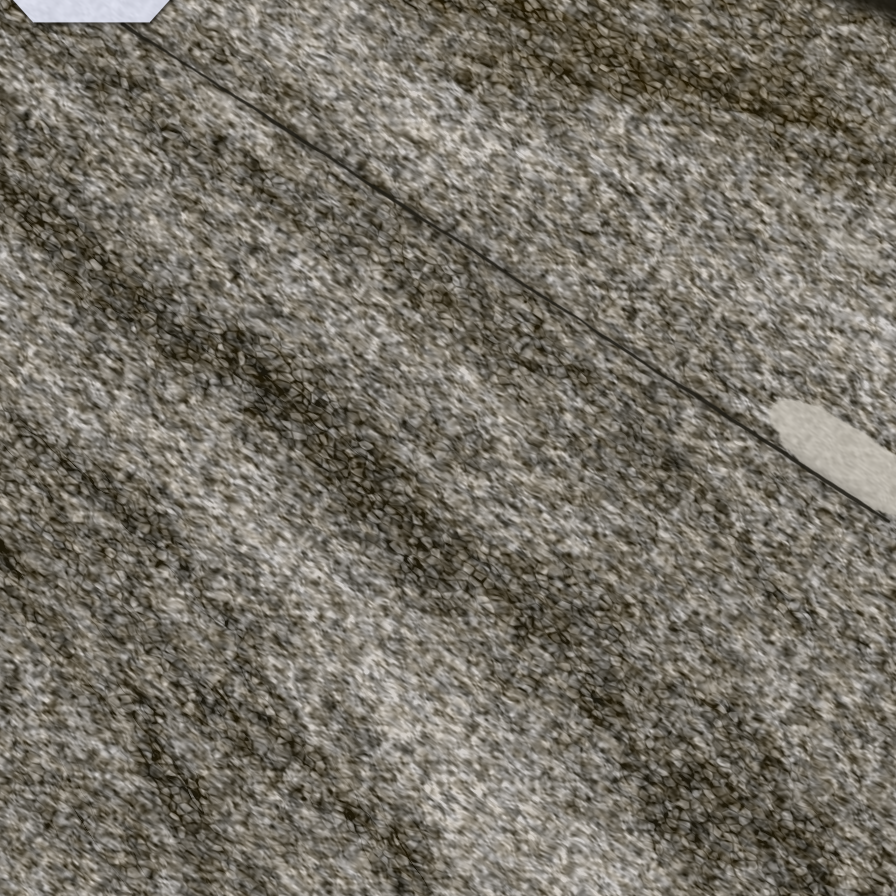
This texture is drawn by a WebGL 2 fragment shader. Its source:

```glsl
#version 300 es
precision highp float;

#define SLOPE_ANGLE 0.64
#define FAN 0.7
#define GRAIN_SCALE vec2(105.0, 215.0)
#define GRAIN_CONTRAST 0.82
#define PEBBLE_SCALE vec2(75.0, 120.0)
#define PEBBLE_CONTRAST 0.75
#define CRACK_WIDTH 0.0016
#define DARK_STONE vec3(0.25, 0.23, 0.18)
#define LIGHT_STONE vec3(0.71, 0.69, 0.66)
#define BARE_STONE vec3(0.75, 0.73, 0.69)
#define PALE_CORNER vec3(0.83, 0.84, 0.89)

uniform vec2 u_resolution;
out vec4 fragColor;

// Stain bands: position across the slope, width, brightness change
const vec3 BANDS[8] = vec3[8](
    vec3(-0.48, 0.025, -0.22), vec3(-0.33, 0.025, -0.26),
    vec3(-0.22, 0.060, 0.22), vec3(-0.09, 0.045, -0.27),
    vec3(0.13, 0.040, -0.14), vec3(0.32, 0.080, 0.10),
    vec3(0.48, 0.035, -0.26), vec3(0.62, 0.060, -0.10));

float hash(vec2 p) {
    return fract(sin(dot(p, vec2(127.1, 311.7))) * 43758.5);
}

float noise(vec2 p) {
    vec2 i = floor(p), f = fract(p);
    f = f * f * (3.0 - 2.0 * f);
    return mix(mix(hash(i), hash(i + vec2(1, 0)), f.x),
               mix(hash(i + vec2(0, 1)), hash(i + vec2(1, 1)), f.x), f.y);
}

float fbm(vec2 p) {
    float sum = 0.0, amplitude = 0.5;
    for (int i = 0; i < 5; i++) {
        sum += amplitude * noise(p);
        p = p * 2.03 + 17.3;
        amplitude *= 0.55;
    }
    return sum / 1.055;
}

vec2 rotate(vec2 p, float angle) {
    float c = cos(angle), s = sin(angle);
    return vec2(c * p.x - s * p.y, s * p.x + c * p.y);
}

// Cellular pebbles: random brightness with dark joints
float pebbles(vec2 p) {
    vec2 cell = floor(p);
    float nearest = 9.0, second = 9.0, shade = 0.0;
    for (int y = -1; y <= 1; y++)
    for (int x = -1; x <= 1; x++) {
        vec2 id = cell + vec2(x, y);
        float d = length(id + vec2(hash(id), hash(id + 53.7)) - p);
        if (d < nearest) {
            second = nearest;
            nearest = d;
            shade = hash(id + 91.2);
        } else second = min(second, d);
    }
    return smoothstep(0.0, 0.4, second - nearest) * (0.25 + 0.75 * shade);
}

float segmentDistance(vec2 p, vec2 a, vec2 b) {
    vec2 ab = b - a;
    return length(p - a - ab * clamp(dot(p - a, ab) / dot(ab, ab), 0.0, 1.0));
}

// Soft-edged ragged ellipse
float patchMask(vec2 p, vec2 centre, vec2 radii, float softness) {
    float d = length(rotate(p - centre, 0.6) / radii) + 0.3 * (fbm(p * 35.0) - 0.5);
    return 1.0 - smoothstep(1.0 - softness, 1.0 + softness, d);
}

void main() {
    vec2 uv = gl_FragCoord.xy / u_resolution;
    float pixel = 1.0 / u_resolution.y;
    vec2 slope = rotate(uv - 0.5, SLOPE_ANGLE);
    vec2 fan = vec2(slope.x, slope.y * (1.0 - FAN * slope.x));

    // Broad stains with ragged borders
    float across = fan.y + 0.10 * (fbm(fan * vec2(5.0, 9.0) + 4.0) - 0.5);
    float tone = 0.50;
    for (int i = 0; i < 8; i++) {
        float offset = (across - BANDS[i].x) / BANDS[i].y;
        tone += BANDS[i].z * exp(-offset * offset);
    }
    tone += 0.55 * (fbm(fan * vec2(5.0, 15.0) + 31.0) - 0.5);
    tone += 0.50 * (fbm(fan * vec2(26.0, 48.0) + 8.0) - 0.5);

    // Pebbles show through the dark stains, fine grain covers all
    float stain = 1.0 - smoothstep(0.15, 0.60, tone);
    vec2 bent = slope + 0.004 * (noise(slope * 60.0) - 0.5);
    float grain = noise(bent * GRAIN_SCALE) + noise(bent * GRAIN_SCALE * 1.9 + 7.0) - 1.0;
    tone += GRAIN_CONTRAST * grain * mix(1.0, 0.75, stain);
    tone += PEBBLE_CONTRAST * (pebbles(bent * PEBBLE_SCALE) - 0.42) * mix(0.25, 0.8, stain);

    // Thin broken veins along the lower stains
    float vein = abs(fbm(fan * vec2(7.0, 19.0) + 60.0) - 0.5);
    float veinMask = stain * smoothstep(0.05, -0.2, fan.y);
    tone -= 0.45 * veinMask * (1.0 - smoothstep(0.0, 0.025, vein));

    // Stone colour, browner in the upper stains
    vec3 colour = mix(DARK_STONE, LIGHT_STONE, clamp(tone, -0.3, 1.25));
    float brown = noise(slope * vec2(60.0, 110.0) + 3.0) - 0.5 + 0.6 * stain * smoothstep(0.1, 0.45, fan.y);
    colour += brown * vec3(0.025, 0.005, -0.035);

    // Bare patches
    float bare = patchMask(uv, vec2(0.944, 0.488), vec2(0.105, 0.036), 0.05);
    bare += 0.6 * patchMask(uv, vec2(0.955, 0.72), vec2(0.035, 0.012), 0.3);
    bare += 0.4 * patchMask(uv, vec2(0.89, 0.773), vec2(0.035, 0.011), 0.3);
    colour = mix(colour, BARE_STONE + 0.06 * grain, min(bare, 1.0) * 0.92);

    // Long straight crack with a slight wobble
    vec2 wobble = 0.005 * vec2(0.0, fbm(uv * 22.0) - 0.5);
    float crack = segmentDistance(uv + wobble, vec2(0.137, 0.974), vec2(0.992, 0.418));
    float crackWidth = CRACK_WIDTH * (0.6 + 0.9 * noise(slope * 30.0));
    colour *= 1.0 - 0.22 * exp(-crack / 0.007);
    colour = mix(colour, vec3(0.12, 0.11, 0.08), 0.88 * (1.0 - smoothstep(crackWidth - pixel, crackWidth + pixel, crack)));

    // Pale sheet at the upper left, deep shade at the upper right
    float sheet = max(abs(uv.x - 0.102) - 0.065 - 0.9 * (uv.y - 0.975), 0.975 - uv.y);
    colour = mix(colour, colour * 0.55, 1.0 - smoothstep(0.0, 0.007, sheet));
    colour = mix(colour, PALE_CORNER + 0.05 * grain, 1.0 - smoothstep(-pixel, pixel, sheet));
    float shade = smoothstep(-0.012, 0.02, uv.y - 1.0 + 0.35 * (uv.x - 0.92));
    colour = mix(colour, vec3(0.09, 0.08, 0.05), 0.9 * shade);

    fragColor = vec4(clamp(colour, 0.0, 1.0), 1.0);
}
```
